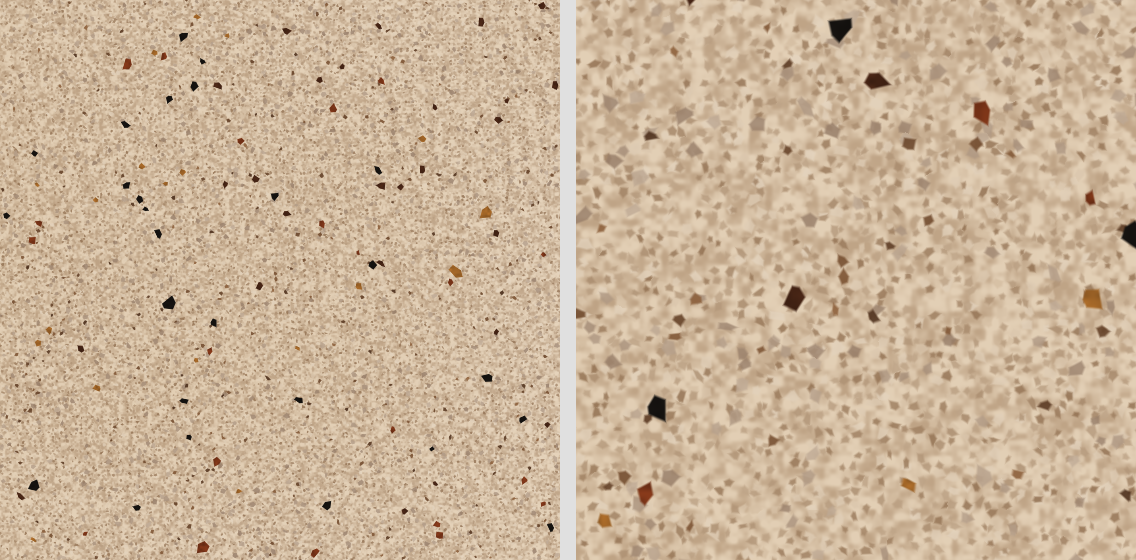
Left, the full canvas; right, a detail of the centre.
Reproduce this texture procedurally as a WebGL 2 fragment shader.

```glsl
#version 300 es
precision highp float;
// Polished beige stone: fine sandy grains with scattered rust, ochre and black chips.

uniform vec2 u_resolution;
out vec4 fragColor;

float hash(vec2 p) {
    return fract(sin(dot(p, vec2(127.1, 311.7))) * 43758.5453);
}

float valueNoise(vec2 p) {
    vec2 i = floor(p), f = fract(p);
    f = f * f * (3.0 - 2.0 * f);
    return mix(mix(hash(i), hash(i + vec2(1, 0)), f.x),
               mix(hash(i + vec2(0, 1)), hash(i + vec2(1, 1)), f.x), f.y);
}

// Irregular five-sided pebble, as a signed distance.
float pebble(vec2 q, float radius, vec2 id) {
    float d = -radius;
    for (int k = 0; k < 5; k++) {
        float side = float(k);
        float angle = 6.2832 * (side + 0.7 * hash(id + side * 3.7)) / 5.0;
        float reach = radius * mix(0.75, 1.1, hash(id + side * 5.3 + 9.0));
        d = max(d, dot(q, vec2(cos(angle), sin(angle))) - reach);
    }
    return d;
}

// Pebbles on a jittered grid: x is coverage, y is a random tone.
vec2 grains(vec2 uv, float count, float share, float size, float seed) {
    vec2 p = uv * count, result = vec2(0.0);
    float soft = count * max(0.001, 0.6 / u_resolution.y);
    for (int y = -1; y <= 1; y++)
    for (int x = -1; x <= 1; x++) {
        vec2 cell = floor(p) + vec2(x, y);
        vec2 id = cell + seed * 17.31;
        if (hash(id) > share) continue;
        vec2 jitter = vec2(hash(id + 1.7), hash(id + 4.1));
        vec2 q = p - cell - 0.1 - 0.8 * jitter;
        float turn = 6.2832 * hash(id + 6.3);
        float c = cos(turn), s = sin(turn);
        float stretch = mix(0.95, 1.4, pow(hash(id + 8.9), 2.0));
        q = mat2(c, s, -s, c) * q * vec2(1.0 / stretch, stretch);
        float radius = size * mix(0.55, 1.0, hash(id + 11.2));
        float cover = 1.0 - smoothstep(-soft, soft, pebble(q, radius, id));
        if (cover > result.x) result = vec2(cover, hash(id + 13.6));
    }
    return result;
}

// Chip colours, from black through brown and rust to ochre.
vec3 chipColor(float tone) {
    vec3 color = vec3(0.08, 0.07, 0.06);
    color = mix(color, vec3(0.27, 0.14, 0.08), step(0.3, tone));
    color = mix(color, vec3(0.47, 0.20, 0.09), step(0.52, tone));
    return mix(color, vec3(0.62, 0.39, 0.15), step(0.78, tone));
}

void main() {
    vec2 uv = gl_FragCoord.xy / u_resolution.y;

    // Sandy binder
    float sand = 0.55 * valueNoise(uv * 150.0) + 0.45 * valueNoise(uv * 290.0 + 40.0);
    vec3 color = mix(vec3(0.75, 0.645, 0.53), vec3(0.89, 0.815, 0.715),
                     smoothstep(0.12, 0.78, sand));

    // Pale grains
    vec2 g = grains(uv, 105.0, 0.45, 0.38, 1.0);
    color = mix(color, mix(vec3(0.83, 0.74, 0.63), vec3(0.90, 0.84, 0.76), g.y), 0.75 * g.x);

    // Fine tan grains
    g = grains(uv, 135.0, 0.6, 0.36, 2.0);
    color = mix(color, mix(vec3(0.75, 0.65, 0.54), vec3(0.57, 0.44, 0.32), g.y * g.y), 0.85 * g.x);

    // Taupe grains
    g = grains(uv, 75.0, 0.2, 0.34, 3.0);
    color = mix(color, mix(vec3(0.76, 0.68, 0.60), vec3(0.58, 0.48, 0.40), g.y), 0.8 * g.x);

    // Broad drift from warm to paler, cooler stone
    float drift = valueNoise(uv * 3.0 + 7.0) + uv.x - 1.0;
    color += 0.012 * drift * vec3(0.7, 1.0, 1.5);

    // Small brown specks
    g = grains(uv, 95.0, 0.035, 0.32, 4.0);
    color = mix(color, mix(vec3(0.28, 0.17, 0.10), vec3(0.58, 0.40, 0.25), g.y), 0.9 * g.x);

    // Chips, then a few large ones
    float mottle = 0.85 + 0.3 * valueNoise(uv * 220.0);
    g = grains(uv, 38.0, 0.055, 0.25, 5.0);
    color = mix(color, chipColor(g.y) * mottle, g.x);
    g = grains(uv, 14.0, 0.06, 0.15, 6.0);
    color = mix(color, chipColor(g.y) * mottle, g.x);

    fragColor = vec4(color, 1.0);
}
```
